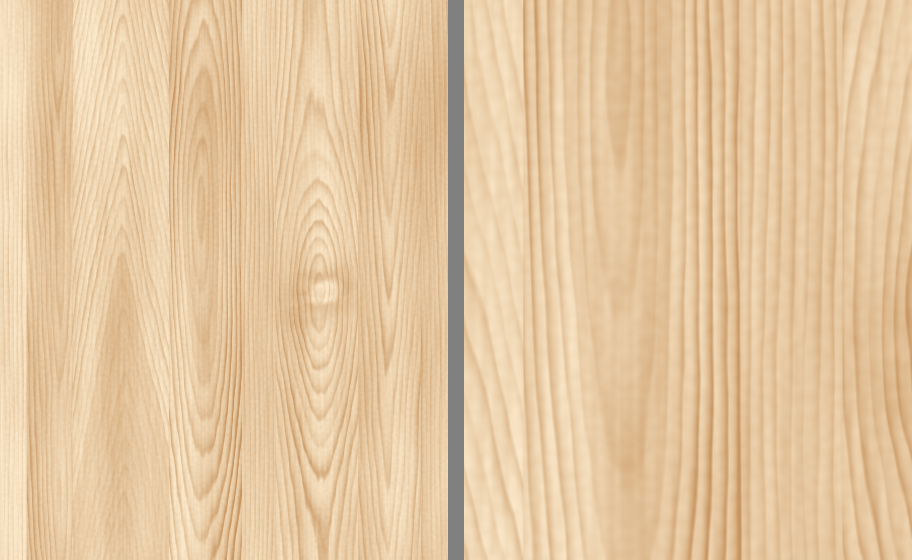
Left, the full canvas; right, a detail of the centre.
A Shadertoy shader for this texture:

```glsl
// Pale ash planks standing side by side. Each plank slices a growth-ring field
// (cone, ellipse or straight sheet) that is bent by gradient noise; the rings,
// heartwood, knot and fine fibres together give one darkness for the palette.

const int PLANKS = 8;
const vec3 PALE = vec3(0.970, 0.891, 0.767);
const vec3 BROWN = vec3(0.790, 0.602, 0.400);

// Left edge of each plank, in canvas heights
const float EDGE[8] = float[8](-1.0, 0.048, 0.130, 0.302, 0.432, 0.492, 0.640, 0.752);
// Ring field: centre x, rings per unit across, elliptic rise, conical rise
const vec4 FIELD[8] = vec4[8](
    vec4(-0.15, 120.0, 0.0, 0.5), vec4(0.106, 115.0, 0.0, -4.0),
    vec4(0.222, 105.0, 0.0, 19.0), vec4(0.362, 121.0, 13.8, 0.0),
    vec4(0.25, 122.0, 0.0, 0.6), vec4(0.566, 128.0, 38.0, 0.0),
    vec4(0.694, 88.0, 0.0, -7.0), vec4(1.0, 118.0, 0.0, -1.5));
// Look: centre y, ring contrast, base darkness, wobble in rings
const vec4 LOOK[8] = vec4[8](
    vec4(0.5, 0.30, 0.05, 0.7), vec4(0.5, 0.45, 0.31, 1.6),
    vec4(0.61, 0.42, 0.13, 1.2), vec4(0.62, 0.68, 0.23, 0.8),
    vec4(0.5, 0.28, 0.12, 0.6), vec4(0.48, 0.48, 0.18, 1.1),
    vec4(0.5, 0.52, 0.27, 1.4), vec4(0.5, 0.40, 0.30, 0.9));
// Ring number bounding the heartwood, height where ellipses turn into sheets
const vec2 HEART[8] = vec2[8](
    vec2(-99.0, 1.0), vec2(-99.0, 1.0), vec2(0.0, 1.0), vec2(4.0, 1.5),
    vec2(-99.0, 1.0), vec2(1.5, 0.27), vec2(-99.0, 1.0), vec2(-99.0, 1.0));

const float TIP_ROUNDING = 0.8;
const float HEART_DARKNESS = 0.24;
const float STREAK_DARKNESS = 0.36;
const float CLOUD_DARKNESS = 0.30;
const float FIBRE_DARKNESS = 0.17;
const float FLECK_DARKNESS = 0.10;
const vec2 KNOT_CENTRE = vec2(0.580, 0.478);
const vec2 KNOT_SIZE = vec2(0.075, 0.055);
const float KNOT_DARKNESS = 0.36;

float hash(float n) {
    return fract(sin(n * 91.37) * 4375.85);
}

vec2 gradient(vec2 cell) {
    float angle = 6.28318 * fract(sin(dot(cell, vec2(127.1, 311.7))) * 4375.85);
    return vec2(cos(angle), sin(angle));
}

// Gradient noise, about -0.7 to 0.7
float noise(vec2 p) {
    vec2 i = floor(p), f = fract(p);
    vec2 u = f * f * f * (f * (f * 6.0 - 15.0) + 10.0);
    vec2 e = vec2(1.0, 0.0);
    float low = mix(dot(gradient(i), f), dot(gradient(i + e), f - e), u.x);
    float high = mix(dot(gradient(i + e.yx), f - e.yx), dot(gradient(i + 1.0), f - 1.0), u.x);
    return mix(low, high, u.y);
}

// Slow darkening that stops quickly, with its own strength for every ring
float ringProfile(float rings, float seed) {
    float g = fract(rings);
    float band = 1.75 * pow(g, 2.4) * (1.0 - smoothstep(0.74, 1.0, g));
    float strength = mix(0.45, 1.25, hash(floor(rings) + seed));
    float blur = smoothstep(0.45, 1.0, fwidth(rings));
    return mix(band * strength, 0.28, blur);
}

float plankDarkness(int k, vec2 p) {
    vec4 field = FIELD[k], look = LOOK[k];
    float seed = float(k) * 17.3;
    vec2 s = p + seed;
    vec2 q = p - vec2(field.x, look.x);

    // Knot: only the plank that holds it feels its pull
    vec2 toKnot = (p - KNOT_CENTRE) / KNOT_SIZE;
    toKnot.y -= 0.35 * toKnot.x;
    float knot = k == 5 ? exp(-dot(toKnot, toKnot)) : 0.0;

    // Bent growth rings with slightly ragged edges
    q.x += 0.008 * noise(vec2(seed, s.y * 3.0));
    float reach = HEART[k].y;
    float rise = field.z * reach * tanh(q.y / reach);
    float rings = length(vec3(q.x * field.y, rise, TIP_ROUNDING)) + q.y * field.w;
    rings += look.w * noise(s * vec2(10.0, 2.4));
    rings += 0.40 * noise(s * vec2(42.0, 6.0));
    rings += 0.16 * noise(s * vec2(120.0, 22.0));
    rings += 1.6 * knot * noise(s * vec2(22.0, 14.0));
    float heart = 1.0 - smoothstep(HEART[k].x - 1.0, HEART[k].x + 0.6, rings);
    float fade = 0.85 + 0.8 * noise(s * vec2(14.0, 2.5) + 40.0);
    float dark = look.z + look.y * fade * mix(1.0, 0.45, heart) * ringProfile(rings, seed);

    // Heartwood, broad streaks and the stained wood round the knot
    dark += HEART_DARKNESS * heart;
    dark += STREAK_DARKNESS * noise(s * vec2(15.0, 0.9) + 7.0);
    float core = 1.0 - smoothstep(0.25, 0.50, length(toKnot));
    dark += KNOT_DARKNESS * knot * (1.0 + noise(s * vec2(16.0, 50.0)) - 1.3 * core);
    return dark;
}

void mainImage(out vec4 fragColor, in vec2 fragCoord) {
    vec2 p = fragCoord / iResolution.y;
    float soft = 0.7 / iResolution.y;

    // Lay the planks from left to right with soft joints
    float dark = 0.0;
    for (int k = 0; k < PLANKS; k++) {
        float cover = smoothstep(EDGE[k] - soft, EDGE[k] + soft, p.x);
        dark = mix(dark, plankDarkness(k, p), cover);
        dark += 0.06 * (1.0 - smoothstep(0.0, 0.002, abs(p.x - EDGE[k])));
    }

    // Broad clouds, fine fibres and short cross flecks
    dark += CLOUD_DARKNESS * noise(p * vec2(7.0, 2.6) + 3.4);
    dark += FIBRE_DARKNESS * noise(p * vec2(210.0, 9.0));
    dark += FLECK_DARKNESS * noise(p * vec2(150.0, 150.0));

    vec3 wood = mix(PALE, BROWN, clamp(dark, -0.05, 1.05));
    fragColor = vec4(wood, 1.0);
}
```
